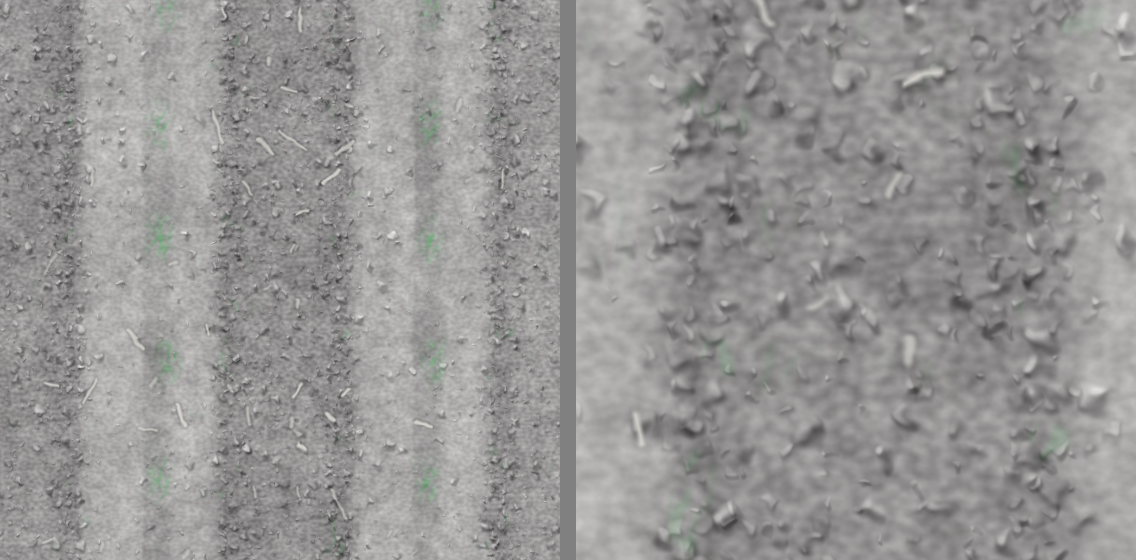
Left: the whole. Right: its middle third, enlarged.
Write a Shadertoy shader that draws this texture.

```glsl
// Tilled grey soil from above: two pale seed beds with green seedlings, clod ridges and scattered straw.
#define ROW_PITCH 0.484
#define FIRST_ROW 0.267
#define BED_HALF_WIDTH 0.122
#define PLANT_PITCH 0.2125
#define STRAW_GRID 14.0
#define EDGE_SOFTNESS 0.0026
#define GRAIN 0.09
#define BED_TONE 0.678
#define ALLEY_TONE 0.578
#define SOIL_TINT vec3(1.0, 0.983, 0.985)
#define STRAW_COLOR vec3(0.87, 0.86, 0.835)

const vec3 LEAF_COLOR = vec3(0.42, 0.66, 0.46);

vec2 hash2(vec2 p) {
    vec3 q = fract(p.xyx * vec3(0.1031, 0.1030, 0.0973));
    q += dot(q, q.yzx + 33.33);
    return fract((q.xx + q.yz) * q.zy);
}

// Gradient noise, roughly -0.7 to 0.7
float noise(vec2 p) {
    vec2 i = floor(p), f = p - i;
    vec2 u = f * f * f * (f * (f * 6.0 - 15.0) + 10.0);
    vec4 n;
    for (int k = 0; k < 4; k++) {
        vec2 c = vec2(k & 1, k >> 1);
        float a = 6.2832 * hash2(i + c + 57.0).x;
        n[k] = dot(vec2(cos(a), sin(a)), f - c);
    }
    return 1.4 * mix(mix(n.x, n.y, u.x), mix(n.z, n.w, u.x), u.y);
}

float fbm(vec2 p) {
    float sum = 0.0, amp = 0.5;
    for (int k = 0; k < 4; k++) {
        sum += amp * noise(p);
        p = mat2(0.8, 0.6, -0.6, 0.8) * p * 2.03 + 17.3;
        amp *= 0.6;
    }
    return sum;
}

float bell(float x, float width) { return exp(-x * x / (width * width)); }

float rowIndex(float x) { return floor((x - FIRST_ROW) / ROW_PITCH + 0.5); }

// Signed distance across from the nearest bed centre
float rowOffset(float x) { return x - FIRST_ROW - ROW_PITCH * rowIndex(x); }

float ridge(float x) { return bell(abs(rowOffset(x)) - BED_HALF_WIDTH - 0.018, 0.028); }

float clodDensity(float x) {
    float alley = smoothstep(0.11, 0.14, abs(rowOffset(x)));
    return 0.05 + 0.15 * alley + 0.42 * ridge(x);
}

// Brightness change from softly lit lumps with a shadow below right
float clods(vec2 p, float scale) {
    vec2 g = p * scale + 0.4 * vec2(noise(p * scale * 1.3), noise(p * scale * 1.3 + 31.0));
    float tone = 0.0;
    for (int k = 0; k < 9; k++) {
        vec2 id = floor(g) + vec2(k % 3 - 1, k / 3 - 1);
        vec2 r = hash2(id + scale), s = hash2(id + scale + 91.0);
        vec2 q = g - id - 0.5 - 0.6 * (r - 0.5);
        float size = mix(0.2, 0.5, s.x);
        float keep = step(s.y, clodDensity((id.x + 0.5) / scale));
        float shade = smoothstep(size * 1.5, size * 0.3, length(q - vec2(0.1, -0.25)));
        float body = smoothstep(size, size * 0.2, length(q));
        tone = mix(tone, -0.2, shade * keep);
        tone = mix(tone, 0.01 + 0.19 * r.x + 0.15 * q.y, body * keep);
    }
    return tone;
}

// Straw coverage in x, its shadow in y
vec2 straw(vec2 p) {
    vec2 cover = vec2(0.0), cell = floor(p * STRAW_GRID);
    p += 0.003 * vec2(noise(p * 60.0), noise(p * 60.0 + 8.0));
    for (int k = 0; k < 9; k++) {
        vec2 id = cell + vec2(k % 3 - 1, k / 3 - 1);
        vec2 r = hash2(id + 11.0), s = hash2(id + 43.0), t = hash2(id + 77.0);
        vec2 center = (id + 0.15 + 0.7 * r) / STRAW_GRID;
        float chance = mix(0.13, 0.75, bell(center.x - 0.5, 0.09));
        float angle = 1.2 + 2.6 * (s.x - 0.5) * (0.4 + s.y);
        vec2 dir = vec2(cos(angle), sin(angle));
        float halfLen = mix(0.006, 0.032, t.x * t.x), halfWidth = mix(0.0016, 0.0036, t.y);
        vec2 q = p - center;
        float d = length(q - dir * clamp(dot(q, dir), -halfLen, halfLen)) - halfWidth;
        float keep = step(hash2(id + 5.0).x, chance) * mix(0.55, 1.0, s.y);
        float soft = max(EDGE_SOFTNESS, 1.0 / iResolution.y);
        cover = max(cover, keep * vec2(smoothstep(soft, -soft, d), smoothstep(0.007, 0.0, d)));
    }
    return cover;
}

// Seedling tufts spaced along each bed, plus faint weeds on the ridges
float leaves(vec2 p) {
    float row = rowIndex(p.x), plant = floor((p.y - 0.14) / PLANT_PITCH + 0.5);
    vec2 r = hash2(vec2(row, plant) + 23.0);
    vec2 q = vec2(rowOffset(p.x) - 0.024, p.y - 0.14 - plant * PLANT_PITCH);
    q -= (r - 0.5) * vec2(0.022, 0.03);
    float tuft = bell(q.x, 0.021) * bell(q.y, 0.036) * mix(0.4, 1.0, r.y);
    float blades = smoothstep(-0.2, 0.5, noise(vec2(p.x * 105.0 - p.y * 30.0, p.y * 48.0)));
    float weeds = smoothstep(0.3, 0.6, noise(p * 21.0 + 9.0)) * (0.08 + 0.2 * ridge(p.x));
    return clamp(tuft * (0.15 + 0.85 * blades) + weeds * blades, 0.0, 0.8);
}

void mainImage(out vec4 fragColor, in vec2 fragCoord) {
    vec2 p = fragCoord / iResolution.xy;

    // Beds with ragged edges, pressed furrow and ridges
    float d = rowOffset(p.x) + 0.03 * fbm(p * vec2(14.0, 20.0));
    float bed = smoothstep(0.022, -0.022, abs(d) - BED_HALF_WIDTH);
    float tone = mix(ALLEY_TONE + 0.035 * smoothstep(0.82, 0.95, p.x), BED_TONE, bed);
    float seam = rowOffset(p.x) + 0.008 * fbm(p * vec2(20.0, 9.0));
    float furrow = smoothstep(-0.016, -0.007, seam) * smoothstep(0.05, 0.02, seam);
    tone -= 0.075 * furrow * (0.8 + 0.8 * noise(p * vec2(3.0, 7.0)));
    tone += 0.02 * bell(seam + 0.04, 0.03) - 0.025 * ridge(p.x);

    // Mottling, grain and lumps
    tone += 0.1 * fbm(p * vec2(8.0, 6.0)) + 0.12 * fbm(p * vec2(34.0, 42.0) + 5.0);
    tone += GRAIN * (1.0 - 0.35 * bed) * noise(p * vec2(115.0, 150.0));
    tone += 0.85 * clods(p, 54.0) + 0.5 * clods(p + 0.003, 88.0);

    // Litter and plants
    vec2 litter = straw(p);
    vec3 color = SOIL_TINT * (tone - 0.09 * litter.y);
    color = mix(color, LEAF_COLOR + 0.8 * (tone - 0.6), leaves(p));
    color = mix(color, STRAW_COLOR, 0.9 * litter.x);
    fragColor = vec4(clamp(color, 0.0, 1.0), 1.0);
}
```
